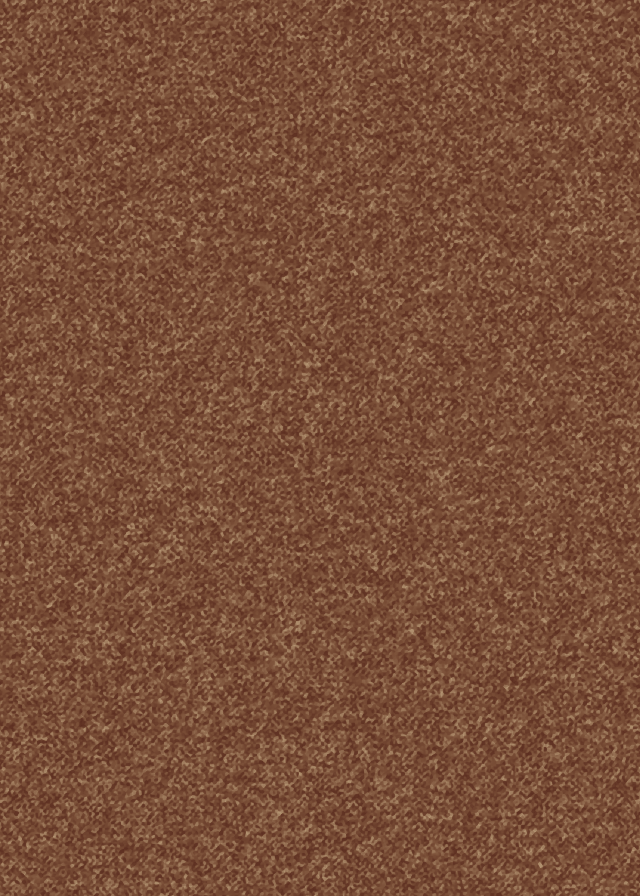
A WebGL 2 fragment shader for this texture:

```glsl
#version 300 es
precision highp float;
precision highp int;

uniform vec2 u_resolution;
out vec4 outColor;

const vec3 DARK_BROWN = vec3(0.38, 0.20, 0.14);
const vec3 MID_BROWN = vec3(0.475, 0.305, 0.213);
const vec3 LIGHT_TAN = vec3(0.62, 0.48, 0.36);

// Integer hash: three random values in 0..1 per cell
vec3 hashCell(vec2 cell, int seed) {
    uvec3 v = uvec3(ivec3(ivec2(cell), seed)) * 1664525u + 1013904223u;
    v.x += v.y * v.z;
    v.y += v.z * v.x;
    v.z += v.x * v.y;
    v ^= v >> 16u;
    v.x += v.y * v.z;
    v.y += v.z * v.x;
    v.z += v.x * v.y;
    return vec3(v >> 8u) / 16777216.0;
}

// Scattered soft ellipses normalised to unit variance;
// alternation makes neighbouring cells lean light and dark in turn
float grainField(vec2 p, vec2 radii, float baseAngle, float angleSpread,
                 float alternation, int seed) {
    vec2 home = floor(p);
    float randomShare = sqrt(1.0 - alternation * alternation);
    float toneSum = 0.0;
    float powerSum = 0.0;
    for (int y = -2; y <= 2; y++) {
        for (int x = -2; x <= 2; x++) {
            vec2 cell = home + vec2(x, y);
            vec3 place = hashCell(cell, seed);
            float parity = 1.0 - 2.0 * mod(cell.x + cell.y, 2.0);
            float randomTone = (hashCell(cell, seed + 31).x - 0.5) * 3.464;
            float tone = alternation * parity + randomShare * randomTone;
            float angle = baseAngle + (place.z - 0.5) * angleSpread;
            vec2 axis = vec2(cos(angle), sin(angle));
            vec2 d = p - cell - mix(vec2(0.5), place.xy, 0.85);
            vec2 q = vec2(dot(d, axis), dot(d, vec2(-axis.y, axis.x))) / radii;
            float weight = exp(-0.5 * dot(q, q));
            toneSum += tone * weight;
            powerSum += weight * weight;
        }
    }
    return toneSum * inversesqrt(powerSum + 1e-12);
}

// Piecewise ramp that continues past both end colours
vec3 yarnColor(float t) {
    const float middle = 0.4;
    return t < middle
        ? mix(DARK_BROWN, MID_BROWN, t / middle)
        : mix(MID_BROWN, LIGHT_TAN, (t - middle) / (1.0 - middle));
}

void main() {
    vec2 p = gl_FragCoord.xy / u_resolution.y;

    // Fine crisp fibre ends, leaning up to the right
    float fibres = grainField(p * 290.0, vec2(0.42, 0.29), 0.85, 2.6, 0.82, 1);

    // Short, nearly level furrows between the tufts
    vec2 tilted = p + vec2(0.0, -0.06 * p.x);
    float furrows = grainField(tilted * vec2(85.0, 190.0), vec2(0.5, 0.36), 0.0, 0.5, 0.65, 2);

    // Combine the layers, with a longer tail toward the light side
    float tone = fibres + 0.25 * furrows;
    tone += 0.15 * (tone * tone - 1.0);

    float t = clamp(0.426 + 0.29 * tone, -0.3, 1.3);
    outColor = vec4(yarnColor(t), 1.0);
}
```
